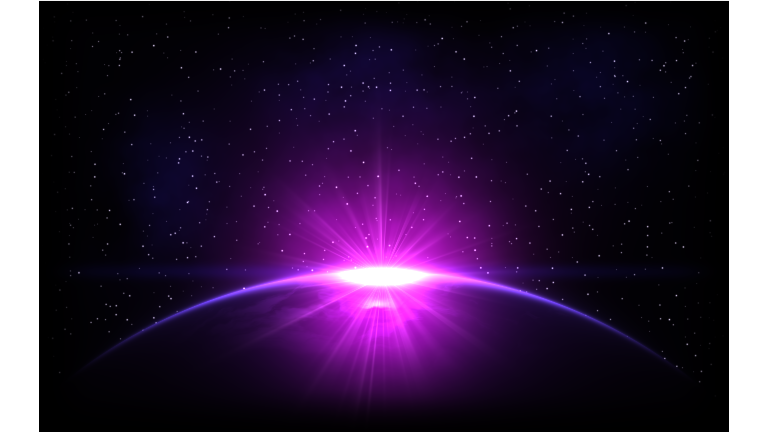
Write a WebGL 2 fragment shader that draws this background.

```glsl
#version 300 es
precision highp float;

uniform vec2 u_resolution;
out vec4 fragColor;

#define PANEL_HALF vec2(0.7986, 0.498)
#define SUN vec2(-0.004, -0.141)
#define PLANET_CENTER vec2(-0.010, -1.296)
#define PLANET_RADIUS 1.168
#define MAGENTA vec3(0.80, 0.07, 0.76)
#define PURPLE vec3(0.15, 0.025, 0.25)
#define VIOLET vec3(0.40, 0.27, 0.98)
#define INDIGO vec3(0.05, 0.035, 0.25)
#define STAR_AMOUNT 0.32
#define RAY_STRENGTH 0.55

float hash(vec2 p) {
    vec3 q = fract(p.xyx * vec3(0.1031, 0.1030, 0.0973));
    q += dot(q, q.yzx + 33.33);
    return fract((q.x + q.y) * q.z);
}

float valueNoise(vec2 p) {
    vec2 i = floor(p), f = fract(p);
    f = f * f * (3.0 - 2.0 * f);
    return mix(mix(hash(i), hash(i + vec2(1, 0)), f.x),
               mix(hash(i + vec2(0, 1)), hash(i + vec2(1, 1)), f.x), f.y);
}

float fbm(vec2 p) {
    float sum = 0.0, amp = 0.5;
    for (int i = 0; i < 5; i++) {
        sum += amp * valueNoise(p);
        p = mat2(1.6, 1.2, -1.2, 1.6) * p + 7.3;
        amp *= 0.5;
    }
    return sum;
}

// Noise around a full turn, without a seam
float ringNoise(float turn, float count) {
    float x = fract(turn) * count, i = floor(x);
    float f = smoothstep(0.0, 1.0, x - i);
    return mix(hash(vec2(i, count)), hash(vec2(mod(i + 1.0, count), count)), f);
}

float gauss(vec2 d, vec2 size) {
    d /= size;
    return exp(-dot(d, d));
}

// One jittered star per cell, in layers of growing density
float stars(vec2 p, float px) {
    float light = 0.0;
    for (int layer = 0; layer < 3; layer++) {
        float scale = 19.0 + 8.0 * float(layer);
        vec2 q = p * scale + 40.0 + 61.0 * float(layer);
        vec2 cell = floor(q);
        vec2 spot = 0.15 + 0.7 * vec2(hash(cell + 3.1), hash(cell + 17.7));
        float power = hash(cell + 41.3);
        float radius = max(0.0013 + 0.0007 * power, 0.5 * px);
        float dist = length(fract(q) - spot) / scale;
        float lit = step(hash(cell + 71.9), STAR_AMOUNT);
        light += lit * (0.2 + 0.7 * power * power) * exp(-dist * dist / (radius * radius));
    }
    return light;
}

float rays(vec2 d) {
    float turn = atan(d.y, d.x) / 6.28318;
    float fine = pow(ringNoise(turn, 150.0), 4.0);
    float broad = pow(ringNoise(turn + 0.13, 53.0), 3.0);
    float reach = 0.10 + 0.12 * ringNoise(turn + 0.37, 37.0);
    float r = length(d);
    return (0.65 * fine + 0.5 * broad) * exp(-r * r / (reach * reach)) * smoothstep(0.0, 0.06, r);
}

vec3 sky(vec2 p, vec2 d, float px) {
    float cloud = fbm(p * 4.5 + 12.0);
    vec3 col = vec3(0.004, 0.002, 0.012);
    col += MAGENTA * gauss(d, vec2(0.225, 0.215)) * (0.6 + 0.65 * cloud);
    col += PURPLE * gauss(d - vec2(-0.02, 0.14), vec2(0.34, 0.30)) * (0.25 + 1.1 * cloud);
    // Faint blue nebula patches
    float patches = gauss(p - vec2(-0.52, 0.06), vec2(0.14, 0.16))
                  + gauss(p - vec2(-0.05, 0.32), vec2(0.22, 0.12))
                  + gauss(p - vec2(0.48, 0.28), vec2(0.22, 0.16));
    col += INDIGO * patches * smoothstep(0.2, 0.75, cloud) * 0.65;
    return col + vec3(0.92, 0.86, 1.0) * stars(p, px);
}

vec3 planet(vec2 p, vec2 d, float depth) {
    // Cloud bands flattened towards the limb
    float swirl = fbm(vec2(p.x * 9.0, depth * 32.0) + 2.5 * fbm(p * 7.0));
    float land = smoothstep(0.48, 0.72, swirl);
    vec3 col = vec3(0.065, 0.02, 0.14) * gauss(d, vec2(0.62, 0.26));
    col += MAGENTA * gauss(d + vec2(0.0, 0.05), vec2(0.18, 0.165)) * (0.85 + 0.2 * swirl);
    col += PURPLE * gauss(d + vec2(0.0, 0.12), vec2(0.33, 0.18)) * 0.7;
    col += vec3(0.25, 0.11, 0.36) * land * gauss(d + vec2(0.0, 0.06), vec2(0.30, 0.075)) * 0.55;
    float bright = gauss(d + vec2(0.012, 0.066), vec2(0.035, 0.014));
    return col + vec3(0.5, 0.6, 0.5) * bright * smoothstep(0.36, 0.6, swirl);
}

void main() {
    float px = 1.0 / u_resolution.y;
    vec2 p = (gl_FragCoord.xy - 0.5 * u_resolution) * px;
    vec2 d = p - SUN;
    float depth = PLANET_RADIUS - length(p - PLANET_CENTER);
    float inside = smoothstep(-px, px, depth);
    vec3 col = mix(sky(p, d, px), planet(p, d, depth), inside);

    // Lit atmosphere, thick and pale below the sun
    float near = exp(-d.x * d.x / 0.065);
    float rimWidth = mix(0.006, 0.019, near);
    float rim = depth > 0.0 ? exp(-pow(depth / rimWidth, 1.5)) : exp(depth / mix(0.003, 0.007, near));
    float rimFade = 1.0 - smoothstep(0.22, 0.76, abs(d.x));
    col += mix(VIOLET, vec3(0.88, 0.42, 0.98), near) * rim * rimFade;
    col += VIOLET * 0.22 * exp(-abs(depth) / 0.025) * rimFade;

    // Sun core, halo, rays and horizontal flare
    col += vec3(0.9, 0.5, 0.9) * rays(d) * RAY_STRENGTH;
    col += vec3(1.0, 0.95, 1.0) * 1.6 * gauss(d, vec2(0.085, 0.019));
    col += vec3(0.65, 0.30, 0.62) * gauss(d, vec2(0.10, 0.055));
    col += INDIGO * 0.75 * gauss(d - vec2(0.0, 0.012), vec2(0.60, 0.017));

    // Dark margins, then the white surround
    vec2 margin = PANEL_HALF - abs(p);
    col *= smoothstep(0.0, 0.13, margin.x) * smoothstep(-0.02, 0.10, margin.y);
    float frame = smoothstep(-0.5 * px, 0.5 * px, min(margin.x, PANEL_HALF.y - p.y));
    fragColor = vec4(mix(vec3(1.0), clamp(col, 0.0, 1.0), frame), 1.0);
}
```
